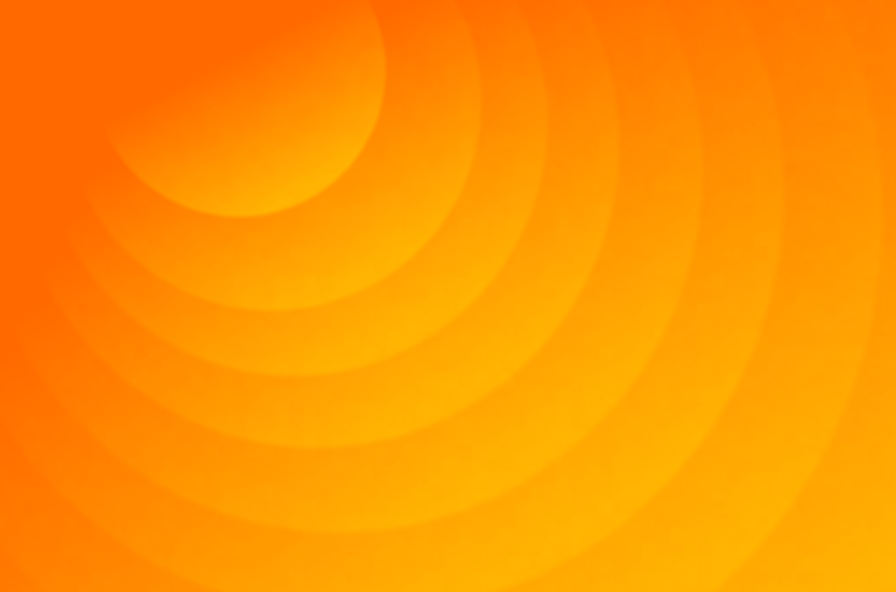
Write a Shadertoy shader that draws this background.

```glsl
// Warm orange backdrop of nested, drifting discs stacked like paper layers.
// Each disc fades from deep orange near its centre line to amber at its lower
// right rim; faint cellular mottling gives the flat areas a printed grain.

const float RADII[8] = float[8](0.248, 0.353, 0.428, 0.512, 0.614, 0.717, 0.850, 1.0);

// Disc centres drift down and right as the radius grows.
vec2 discCentre(float radius) {
    float growth = radius - RADII[0];
    return vec2(0.4035 + growth * (0.57 - 0.29 * growth),
                0.882 - growth * (0.53 - 0.20 * growth));
}

// Linear fade across a disc; wider layers tilt it further to the right.
vec3 discColor(vec2 offset, float radius, float layer) {
    vec3 deepOrange = vec3(1.0, 0.41, 0.0);
    vec3 amber = vec3(1.0, 0.702, 0.008);
    float angle = 1.08 - 0.016 * layer;
    float lift = 0.11 + 0.005 * layer;
    float fade = dot(offset, vec2(cos(angle), -sin(angle))) / radius;
    return mix(deepOrange, amber, clamp((fade + lift) / (0.94 + lift), 0.0, 1.0));
}

float hash(vec2 cell) {
    return fract(sin(dot(cell, vec2(127.1, 311.7))) * 4375.85);
}

// Soft-cornered random tiles, from -0.5 to 0.5.
float mottle(vec2 p) {
    vec2 cell = floor(p);
    vec2 blend = smoothstep(0.3, 0.7, fract(p));
    float low = mix(hash(cell), hash(cell + vec2(1.0, 0.0)), blend.x);
    float high = mix(hash(cell + vec2(0.0, 1.0)), hash(cell + 1.0), blend.x);
    return mix(low, high, blend.y) - 0.5;
}

void mainImage(out vec4 fragColor, in vec2 fragCoord) {
    vec2 p = fragCoord / iResolution.y;
    vec3 color = vec3(0.0);

    // The outermost layer fills the canvas; the others are soft-edged discs.
    for (int i = 7; i >= 0; i--) {
        float radius = RADII[i];
        float layer = float(i);
        vec2 offset = p - discCentre(radius);
        float softness = 0.006 + 0.0006 * layer;
        float edge = length(offset) - radius;
        float mask = i == 7 ? 1.0 : 1.0 - smoothstep(-softness, softness, edge);
        color = mix(color, discColor(offset, radius, layer), mask);
    }

    // Faint grain, absent where the deep orange lies flat.
    float grain = mottle(p * 42.0) + 0.5 * mottle(p * 110.0);
    color.g += 0.012 * grain * smoothstep(0.41, 0.47, color.g);

    fragColor = vec4(color, 1.0);
}
```
